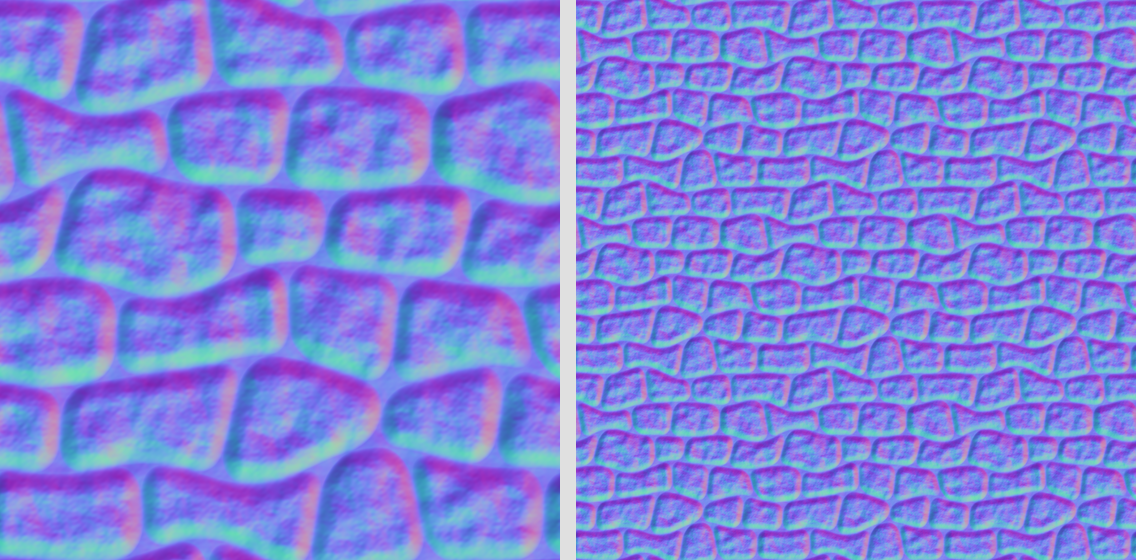
Left: one tile. Right: repeated 3 by 3.
Write a WebGL 2 fragment shader that draws this texture map.

```glsl
#version 300 es
precision highp float;
// Tiling normal map of a rough stone wall: rounded blocks in wavy courses.

uniform vec2 u_resolution;
out vec4 fragColor;

const float TAU = 6.2831853;
const float ROWS = 6.0;
const float COLUMNS = 4.0;

float hash(vec2 p) {
    vec3 q = fract(vec3(p.xyx) * 0.1031 + 0.37);
    q += dot(q, q.yzx + 33.33);
    return fract((q.x + q.y) * q.z);
}

// Height of the wavy joint below a course, in rows
float courseEdge(float row, float x) {
    float id = mod(row, ROWS);
    return row
        + 0.09 * sin(TAU * (x + hash(vec2(id, 11.0))))
        + 0.10 * sin(TAU * (2.0 * x + hash(vec2(id, 23.0))))
        + 0.055 * sin(TAU * (3.0 * x + hash(vec2(id, 37.0))));
}

// Bevel of the blocks: 0 in the joints, 1 on the faces
float blockProfile(vec2 uv) {
    float y = uv.y * ROWS;
    float row = floor(y);
    if (y < courseEdge(row, uv.x)) row -= 1.0;
    else if (y > courseEdge(row + 1.0, uv.x)) row += 1.0;
    float toCourse = min(y - courseEdge(row, uv.x), courseEdge(row + 1.0, uv.x) - y) / ROWS;

    // Nearest slanted upright joint of this course
    float id = mod(row, ROWS);
    float x = uv.x * COLUMNS - 0.5 * mod(id, 2.0);
    float toUpright = 1.0;
    for (float k = -1.0; k <= 2.0; k++) {
        float column = floor(x) + k;
        vec2 cell = vec2(mod(column, COLUMNS), id);
        float shift = 0.55 * (hash(cell + 51.0) - 0.5);
        float slant = 0.4 * (hash(cell + 83.0) - 0.5);
        float joint = column + shift + slant * (y - row - 0.5);
        toUpright = min(toUpright, abs(x - joint) / COLUMNS);
    }

    // Rounded corners, steepest close to the joint
    vec2 edge = max(1.0 - vec2(toUpright / 0.044, toCourse / 0.05), 0.0);
    float t = clamp(1.0 - length(edge), 0.0, 1.0);
    return t * t * (6.0 - 8.0 * t + 3.0 * t * t);
}

// Slope of the rough surface: layered sines with whole wave counts
vec2 roughSlope(vec2 uv) {
    vec2 slope = vec2(0.0);
    for (float i = 0.0; i < 72.0; i++) {
        float octave = pow(18.0, i / 72.0);
        float angle = TAU * hash(vec2(i, 5.0));
        vec2 wave = round(7.0 * octave * vec2(cos(angle), sin(angle)));
        float phase = hash(vec2(i, 71.0));
        slope += normalize(wave) * pow(octave, -0.65) * cos(TAU * (dot(wave, uv) + phase));
    }
    return 0.088 * slope;
}

void main() {
    vec2 uv = gl_FragCoord.xy / u_resolution;

    // Block slope by finite differences
    vec2 e = vec2(0.0015, 0.0);
    vec2 blockSlope = vec2(
        blockProfile(uv + e.xy) - blockProfile(uv - e.xy),
        blockProfile(uv + e.yx) - blockProfile(uv - e.yx)) / (2.0 * e.x);

    float roughness = mix(0.4, 1.0, blockProfile(uv));
    vec2 slope = 0.0195 * blockSlope + roughness * roughSlope(uv);

    // Encode with green pointing down and red leaning slightly against it
    vec3 normal = normalize(vec3(-slope.x, slope.y, 1.0));
    float red = 0.5 + 0.4 * normal.x - 0.06 * normal.y;
    float green = 0.505 + 0.5 * normal.y;
    float blue = 0.5 + 0.44 * normal.z * normal.z;
    fragColor = vec4(red, green, blue, 1.0);
}
```
